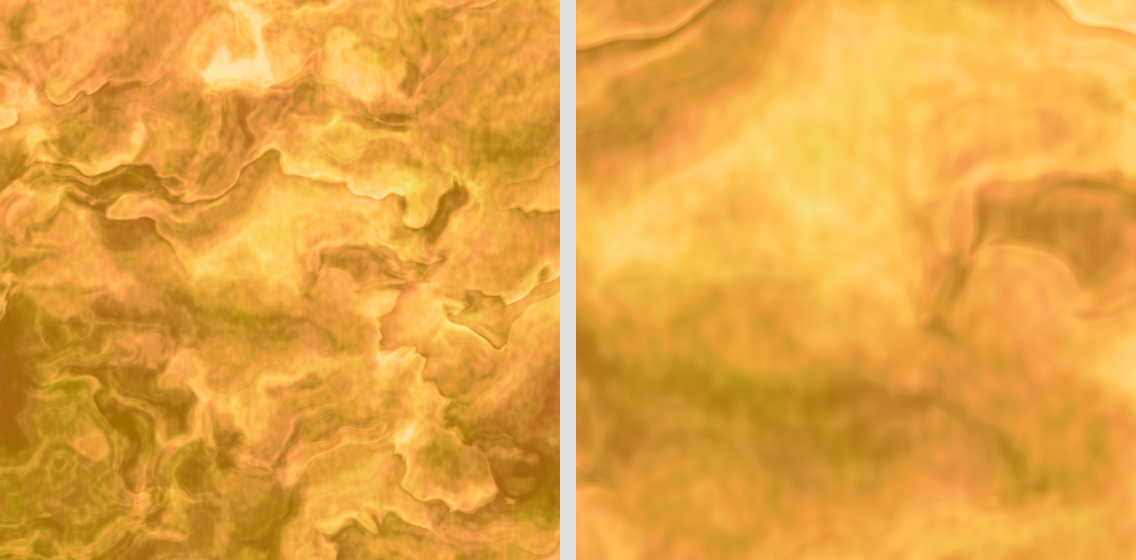
Left, the full canvas; right, a detail of the centre.
This texture is drawn by a Shadertoy shader. Its source:

```glsl
// Weathered amber rock: smooth ochre plateaus broken by slanted ledges, each with
// a pale crest above and a brown shadow below, plus rough cream-veined patches.
// Warped gradient noise gives one tone value, which a colour ramp turns to amber.

#define SLANT 0.42          // direction of the ledges, radians
#define STRETCH 0.62        // lower is longer along the slant
#define WARP 0.13           // bending of the whole pattern
#define LEDGE_COUNT 2.7     // ledges across the canvas
#define LEDGE_BEND 3.2      // how far ledges wander
#define LEDGE_DEPTH 1.9     // contrast of crest and shadow
#define PATCH_CONTRAST 2.5  // broad light and dark areas
#define ROUGHNESS 2.2       // crumbled detail
#define VEIN_GLOW 1.5       // cream veins
#define GRAIN 0.45          // finest mottling
#define HUE_SHIFT 0.9       // drift between rose and olive

vec2 gradientAt(vec2 cell) {
    vec3 h = fract(cell.xyx * vec3(0.1031, 0.1030, 0.0973));
    h += dot(h, h.yzx + 33.33);
    float angle = 6.2832 * fract((h.x + h.y) * h.z);
    return vec2(cos(angle), sin(angle));
}

float gradientNoise(vec2 p) {
    vec2 i = floor(p), f = fract(p);
    vec2 u = f * f * f * (f * (f * 6.0 - 15.0) + 10.0);
    vec2 e = vec2(0.0, 1.0);
    float low = mix(dot(gradientAt(i), f),
                    dot(gradientAt(i + e.yx), f - e.yx), u.x);
    float high = mix(dot(gradientAt(i + e.xy), f - e.xy),
                     dot(gradientAt(i + e.yy), f - e.yy), u.x);
    return mix(low, high, u.y);
}

float fbm(vec2 p) {
    float sum = 0.0, amp = 1.0;
    for (int k = 0; k < 4; k++) {
        sum += amp * gradientNoise(p);
        p = mat2(1.6, 1.2, -1.2, 1.6) * p + 17.3;
        amp *= 0.54;
    }
    return sum;
}

// Thin bright lines along the zero crossings of the noise
float veins(vec2 p) {
    float sum = 0.0, amp = 0.6;
    for (int k = 0; k < 3; k++) {
        float ridge = 1.0 - min(1.0, abs(gradientNoise(p)) * 3.2);
        sum += amp * ridge * ridge;
        p = p * 1.9 + 9.1;
        amp *= 0.6;
    }
    return sum;
}

// Sharp step: shadow fades after it, crest glows before it
float ledge(float v) {
    float f = fract(v);
    float shadow = exp(-f * 5.5) * smoothstep(0.0, 0.07, f);
    float crest = exp(-(1.0 - f) * 8.0) * smoothstep(0.0, 0.06, 1.0 - f);
    return 0.8 * crest - shadow;
}

vec3 amberRamp(float t) {
    vec3 tones[8] = vec3[8](
        vec3(0.64, 0.39, 0.05), vec3(0.71, 0.47, 0.10),
        vec3(0.82, 0.58, 0.19), vec3(0.93, 0.61, 0.23),
        vec3(0.96, 0.68, 0.29), vec3(1.00, 0.75, 0.31),
        vec3(1.00, 0.82, 0.44), vec3(1.00, 0.91, 0.64));
    float stops[8] = float[8](0.0, 0.07, 0.28, 0.51, 0.73, 0.89, 0.97, 1.0);
    vec3 c = tones[0];
    for (int k = 1; k < 8; k++)
        c = mix(c, tones[k], clamp((t - stops[k - 1]) / (stops[k] - stops[k - 1]), 0.0, 1.0));
    return c;
}

void mainImage(out vec4 fragColor, in vec2 fragCoord) {
    vec2 uv = fragCoord / iResolution.y;
    vec2 centred = uv - 0.5;

    // Slanted, stretched and bent coordinates
    vec2 along = vec2(cos(SLANT), sin(SLANT));
    vec2 p = vec2(dot(uv, along) * STRETCH, dot(uv, vec2(-along.y, along.x)));
    p += WARP * vec2(fbm(uv * 3.1 + 4.7), fbm(uv * 3.1 + 31.2));

    // Rough on the left and middle, smooth toward the upper right
    float rough = smoothstep(-0.35, 0.4, gradientNoise(p * 4.5 + 61.0) * 1.3
                             - 0.4 * centred.x - 0.15 * centred.y);

    // Broad patches, darker toward the lower left
    float tone = PATCH_CONTRAST * fbm(p * 4.2 + 12.4);
    tone += dot(centred, vec2(0.7, 1.1)) + 0.05;

    // Ledges with ragged edges that come and go
    float level = -p.y * LEDGE_COUNT + LEDGE_BEND * gradientNoise(p * 2.9 + 7.7)
                + 0.42 * fbm(p * 9.0 + 3.3);
    float strength = smoothstep(-0.3, 0.2, gradientNoise(p * 4.0 + 80.5));
    tone += LEDGE_DEPTH * strength * ledge(level);

    // Crumbled detail, veins and grain
    tone += ROUGHNESS * mix(0.3, 1.0, rough) * fbm(p * 15.0 + 40.6);
    tone += VEIN_GLOW * rough * (veins(p * 11.0 + 22.0) - 0.36);
    tone += GRAIN * (gradientNoise(uv * vec2(105.0, 62.0)) + gradientNoise(uv * 58.0 + 5.5));

    // Even out the shares, then colour
    float share = 1.0 / (1.0 + exp(-1.75 * tone));
    vec3 colour = amberRamp(share);

    // Rose at the upper left, olive at the lower left
    float hue = fbm(uv * 5.0 + 90.1) + 0.5 * fbm(uv * 24.0 + 14.0)
              + centred.y * (0.4 - centred.x);
    colour += HUE_SHIFT * hue * vec3(0.05, -0.035, 0.075);
    fragColor = vec4(clamp(colour, 0.0, 1.0), 1.0);
}
```
